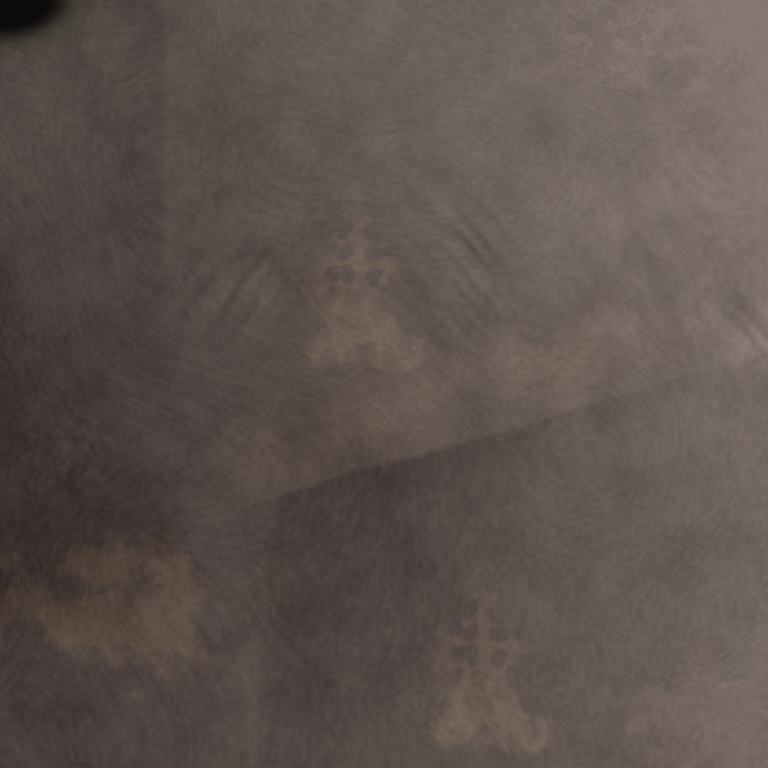
Reproduce this texture procedurally as a Shadertoy shader.

```glsl
// Worn brown leather-like plaster: soft light from the right, tan scuffs, fine brushed grain.

const vec3 DARK_BROWN = vec3(0.215, 0.175, 0.167);
const vec3 PALE_TAUPE = vec3(0.49, 0.44, 0.42);
const vec3 TAN_TINT = vec3(0.075, 0.056, 0.030);
const vec3 CORNER_BLACK = vec3(0.05, 0.045, 0.04);

float hash(vec2 p) {
    vec3 q = fract(p.xyx * 0.1031);
    q += dot(q, q.yzx + 33.33);
    return fract((q.x + q.y) * q.z);
}

float noise(vec2 p) {
    vec2 cell = floor(p), f = fract(p);
    vec2 u = f * f * (3.0 - 2.0 * f);
    float low = mix(hash(cell), hash(cell + vec2(1, 0)), u.x);
    float high = mix(hash(cell + vec2(0, 1)), hash(cell + vec2(1, 1)), u.x);
    return mix(low, high, u.y);
}

mat2 turn(float angle) {
    float c = cos(angle), s = sin(angle);
    return mat2(c, s, -s, c);
}

// Layered noise centred on zero
float fbm(vec2 p) {
    float sum = 0.0, weight = 0.5;
    for (int i = 0; i < 5; i++) {
        sum += weight * (noise(p) - 0.5);
        p = turn(0.6) * p * 2.03 + 17.1;
        weight *= 0.55;
    }
    return sum;
}

// Distance to the nearest scattered cell centre
float cellDistance(vec2 p) {
    vec2 cell = floor(p);
    float nearest = 2.0;
    for (int y = -1; y <= 1; y++)
    for (int x = -1; x <= 1; x++) {
        vec2 c = cell + vec2(x, y);
        vec2 site = c + 0.15 + 0.7 * vec2(hash(c), hash(c + 41.7));
        nearest = min(nearest, length(p - site));
    }
    return nearest;
}

// Soft window around a point
float glow(vec2 p, vec2 centre, vec2 radius) {
    vec2 q = (p - centre) / radius;
    return exp(-dot(q, q));
}

// Ragged-edged blotch
float blotch(vec2 p, vec2 centre, vec2 radius, float ragged) {
    float edge = 1.0 - length((p - centre) / radius) + ragged * fbm(p * 22.0);
    return smoothstep(-0.1, 0.5, edge);
}

// Worn patch: solid foot below, lace of round holes above
float lacePatch(vec2 p) {
    vec2 warped = p + 0.025 * vec2(fbm(p * 25.0), fbm(p * 25.0 + 9.0));
    float lace = smoothstep(0.28, 0.52, cellDistance(warped * vec2(34.0, 30.0)));
    float foot = blotch(turn(0.35) * p, vec2(0.0), vec2(0.075, 0.055), 1.9);
    float top = blotch(p, vec2(-0.012, 0.095), vec2(0.058, 0.085), 1.0);
    return max(foot * mix(0.65, 1.0, lace), top * lace * 0.75);
}

// Parallel scratches inside a soft window
float scratches(vec2 p, vec2 centre, vec2 radius, float angle) {
    vec2 q = turn(-angle) * (p - centre);
    q.y += 0.006 * fbm(q * 18.0);
    float line = noise(q * vec2(14.0, 105.0) + 50.0 * centre) - 0.45;
    return line * glow(q, vec2(0.0), radius);
}

// Tilted overlapping layer: x is height above its edge, y its left limit
vec2 layerEdge(vec2 p) {
    float height = p.y - 0.353 - 0.29 * (p.x - 0.35) + 0.012 * fbm(p * 14.0);
    return vec2(height, p.x - 0.345 + 0.03 * fbm(p * 18.0));
}

float lightTone(vec2 p) {
    float tone = 0.08 + 0.76 * p.x + 0.27 * smoothstep(0.3, 1.0, p.y);
    tone += 0.10 * (1.0 - smoothstep(0.0, 0.35, p.y)) * (1.0 - p.x);
    tone -= 0.10 * glow(p, vec2(0.0, 0.45), vec2(0.16, 0.2));
    // Faint upright folds at the upper left
    float fold = smoothstep(0.10, 0.19, p.x) * (1.0 - smoothstep(0.205, 0.222, p.x));
    return tone - 0.10 * fold * smoothstep(0.48, 0.7, p.y);
}

void mainImage(out vec4 fragColor, in vec2 fragCoord) {
    vec2 p = fragCoord / iResolution.xy;
    float tone = lightTone(p);

    // Overlapping layer
    vec2 edge = layerEdge(p);
    float under = (1.0 - smoothstep(-0.006, 0.004, edge.x)) * smoothstep(-0.01, 0.02, edge.y);
    tone -= under * (0.07 + 0.10 * exp(edge.x * 6.0)) * (1.0 - 0.7 * smoothstep(0.6, 1.0, p.x));

    // Mottling and fibre grain
    float mottle = fbm(p * 7.0 + 3.0);
    tone += 0.28 * mottle + 0.22 * fbm(p * 24.0 + 11.0);
    vec2 fibre = turn(0.7 + 1.2 * noise(p * 5.0)) * p;
    tone += 0.10 * (noise(fibre * vec2(65.0, 190.0)) - 0.5);
    tone += 0.10 * (noise(p * 210.0) - 0.5);

    // Scratches and crackled highlight
    float marks = scratches(p, vec2(0.60, 0.67), vec2(0.10, 0.055), -0.85);
    marks += scratches(p, vec2(0.31, 0.63), vec2(0.06, 0.055), 0.95);
    marks += scratches(p, vec2(0.97, 0.58), vec2(0.07, 0.04), -0.8);
    tone += 0.34 * marks;
    float crackle = 1.0 - smoothstep(0.0, 0.12, abs(fbm(p * 30.0)));
    tone += 0.13 * (crackle - 0.3) * glow(p, vec2(0.84, 0.95), vec2(0.12, 0.07));
    tone += 0.12 * (crackle - 0.3) * glow(p, vec2(0.09, 0.41), vec2(0.08, 0.05));

    // Tan wear: two lace patches, a band along the layer, loose blotches
    float wear = 0.0;
    for (int i = 0; i < 2; i++)
        wear = max(wear, lacePatch(p - vec2(0.47, 0.555) - float(i) * vec2(0.163, -0.495)));
    float band = exp(-pow((edge.x - 0.06) / 0.06, 2.0)) * smoothstep(0.24, 0.36, p.x);
    band *= (1.0 - under) * smoothstep(-0.25, 0.3, fbm(p * 13.0 + 5.0));
    wear = max(wear, 0.75 * band);
    wear = max(wear, 0.85 * blotch(p, vec2(0.15, 0.21), vec2(0.17, 0.075), 2.2));
    wear = max(wear, 0.5 * blotch(p, vec2(0.93, 0.06), vec2(0.10, 0.08), 1.6));

    vec3 color = mix(DARK_BROWN, PALE_TAUPE, clamp(tone, -0.12, 1.12));
    color += TAN_TINT * wear;

    // Shadowed corner with a faint green rim
    float corner = length((p - vec2(0.0, 1.0)) / vec2(0.10, 0.055));
    color += vec3(-0.05, -0.02, -0.05) * exp(-pow((corner - 1.0) * 4.0, 2.0));
    color = mix(CORNER_BLACK, color, smoothstep(0.6, 1.1, corner));

    fragColor = vec4(color, 1.0);
}
```
